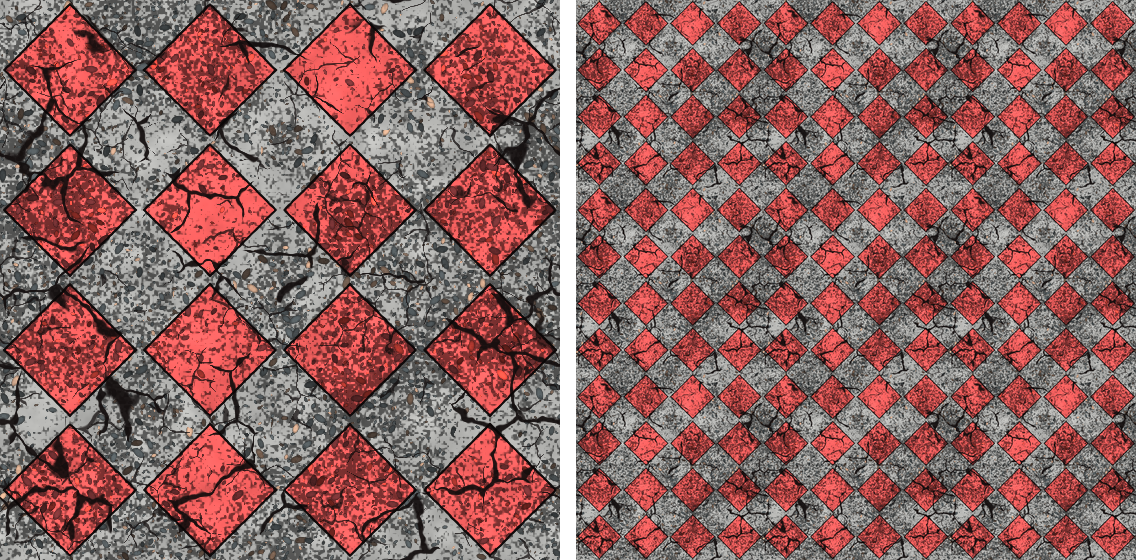
Left: one tile. Right: repeated 3 by 3.
Write a three.js fragment shader that draws this pattern.

```glsl
varying vec2 vUv;

float hash(vec2 p) {
  vec3 q = fract(p.xyx * 0.1031);
  q += dot(q, q.yzx + 33.33);
  return fract((q.x + q.y) * q.z);
}

vec2 hash2(vec2 p) {
  return vec2(hash(p), hash(p.yx + 57.3));
}

// Value noise that wraps after n lattice cells
float noise(vec2 uv, float n, float seed) {
  vec2 i = floor(uv * n), f = fract(uv * n);
  f *= f * (3.0 - 2.0 * f);
  vec2 a = mod(i, n) + seed, b = mod(i + 1.0, n) + seed;
  return mix(mix(hash(a), hash(vec2(b.x, a.y)), f.x),
             mix(hash(vec2(a.x, b.y)), hash(b), f.x), f.y);
}

float fbm(vec2 uv, float n, float seed) {
  float sum = 0.0, amp = 0.533;
  for (int k = 0; k < 4; k++) {
    sum += amp * noise(uv, n, seed);
    n *= 2.0;
    seed += 19.7;
    amp *= 0.5;
  }
  return sum;
}

// Angular stones: colour in rgb, coverage in a
vec4 pebbles(vec2 uv, float n, float seed, float density) {
  vec2 i = floor(uv * n), f = fract(uv * n);
  vec4 stone = vec4(0.0);
  for (int y = -1; y <= 1; y++) {
    for (int x = -1; x <= 1; x++) {
      vec2 o = vec2(float(x), float(y));
      vec2 id = mod(i + o, n) + seed;
      vec2 shape = hash2(id + 11.3), kind = hash2(id + 37.9);
      vec2 p = f - o - 0.2 - 0.6 * hash2(id);
      float angle = 6.2832 * shape.x;
      p = mat2(cos(angle), -sin(angle), sin(angle), cos(angle)) * p;
      p *= vec2(0.85, 1.0 + 0.5 * shape.y);
      p.x += 0.25 * p.y;
      vec2 q = abs(p);
      float d = mix(length(p), max(max(q.x, q.y), 0.74 * (q.x + q.y)), 0.7);
      float radius = mix(0.14, 0.46, shape.y * shape.y);
      float cover = 1.0 - smoothstep(radius - 0.06, radius + 0.06, d);
      cover *= step(kind.x, density);
      vec3 tint = mix(vec3(0.9, 1.0, 1.04), vec3(1.25, 0.98, 0.8), step(0.7, kind.y));
      float tone = mix(0.17, 0.4, fract(kind.y * 7.0)) + 0.38 * step(0.93, kind.y);
      tone *= 1.0 - 0.3 * smoothstep(0.4, 1.0, d / radius);
      stone = mix(stone, vec4(tint * tone, 1.0), cover);
    }
  }
  return stone;
}

// Gap between the two nearest cell points, zero along cell borders
float borderGap(vec2 uv, float n, float seed) {
  vec2 i = floor(uv * n), f = fract(uv * n);
  float near = 9.0, next = 9.0;
  for (int y = -1; y <= 1; y++) {
    for (int x = -1; x <= 1; x++) {
      vec2 o = vec2(float(x), float(y));
      float d = length(o + hash2(mod(i + o, n) + seed) - f);
      next = min(next, max(near, d));
      near = min(near, d);
    }
  }
  return next - near;
}

float cracks(vec2 uv, float n, float seed, float width) {
  vec2 warp = vec2(fbm(uv, 16.0, seed + 5.0), fbm(uv, 16.0, seed + 83.0)) - 0.5;
  float open = smoothstep(0.52, 0.72, noise(uv, n + 3.0, seed + 41.0));
  float w = width * open * (0.35 + noise(uv, 64.0, seed + 7.0));
  float gap = borderGap(uv + 0.06 * warp, n, seed);
  return smoothstep(0.0, 0.25, open) * (1.0 - smoothstep(0.5 * w, w + 0.018, gap));
}

void main() {
  // Concrete: broad stains and fine dark grain
  float stain = fbm(vUv, 8.0, 3.0);
  float grain = 0.6 * noise(vUv, 256.0, 29.0) + 0.4 * noise(vUv, 128.0, 61.0);
  grain += 0.6 * (stain - 0.5);
  float tone = 0.71 - 0.38 * smoothstep(0.42, 0.72, grain);
  tone *= 0.84 + 0.32 * fbm(vUv, 24.0, 97.0);
  vec3 color = tone * vec3(1.0, 1.0, 0.985);

  // Exposed stones gather in the stained patches
  float cluster = smoothstep(0.3, 0.7, stain);
  vec4 chips = pebbles(vUv, 104.0, 13.0, 0.12 + 0.4 * cluster);
  vec4 stones = pebbles(vUv, 46.0, 71.0, 0.15 + 0.6 * cluster);
  color = mix(color, chips.rgb, 0.8 * chips.a);
  color = mix(color, stones.rgb * (0.8 + 0.4 * grain), 0.88 * stones.a);

  // Painted diamonds, four across and four up
  vec2 p = abs(fract(vUv * 4.0) - 0.5);
  float d = 0.7071 * (p.x + p.y - 0.47);
  d += 0.005 * (noise(vUv, 160.0, 43.0) - 0.5);
  float paint = 1.0 - smoothstep(-0.004, 0.004, d);
  color *= mix(vec3(1.0), vec3(1.42, 0.56, 0.56), paint);

  // Cracks run through paint and concrete alike
  float crack = max(cracks(vUv, 9.0, 23.0, 0.085), 0.8 * cracks(vUv, 17.0, 131.0, 0.06));
  color = mix(color, vec3(0.07, 0.05, 0.05), 0.93 * crack);

  // Black outline
  float outline = 1.0 - smoothstep(0.004, 0.012, abs(d));
  color = mix(color, vec3(0.04, 0.025, 0.025), 0.96 * outline);

  gl_FragColor = vec4(color, 1.0);
}
```
